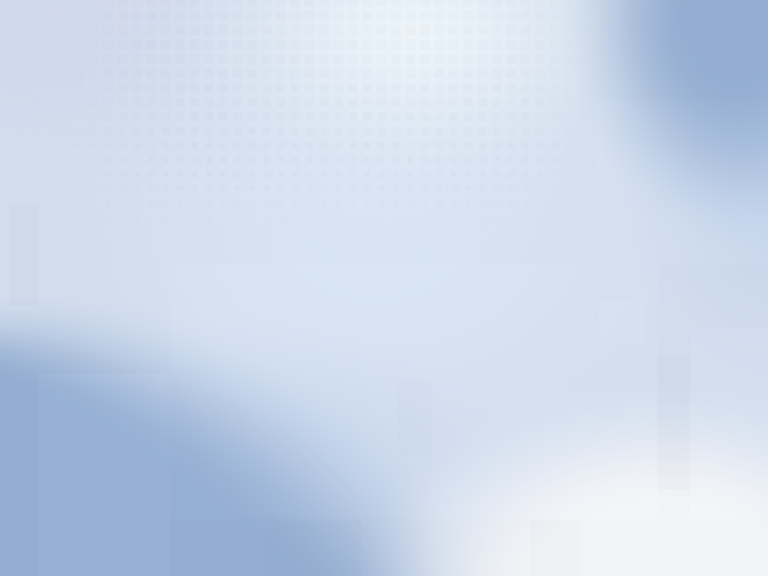
Give the GLSL for this background, as a WebGL 2 fragment shader.

```glsl
#version 300 es
precision highp float;
// Soft blue and white cloud gradient with a faint dot grid and pale glass panels.

uniform vec2 u_resolution;
out vec4 fragColor;

// Elliptical glow: 1 inside the core fraction, fading to 0 at the radius.
float glow(vec2 p, vec2 center, vec2 radius, float core) {
    return 1.0 - smoothstep(core, 1.0, length((p - center) / radius));
}

// Box mask with softened edges, from its lower left and upper right corners.
float panel(vec2 p, vec2 low, vec2 high) {
    vec2 d = abs(p - 0.5 * (low + high)) - 0.5 * (high - low);
    return 1.0 - smoothstep(-0.0015, 0.0015, max(d.x, d.y));
}

float hash(vec2 p) {
    return fract(sin(dot(p, vec2(127.1, 311.7))) * 43758.5453);
}

void main() {
    vec2 p = gl_FragCoord.xy / u_resolution.y;
    float right = u_resolution.x / u_resolution.y;
    p.x *= 1.3333 / right;

    vec3 deepBlue = vec3(0.58, 0.68, 0.82);
    vec3 midBlue = vec3(0.73, 0.80, 0.91);

    // Pale base, cooler in the middle and lavender on the upper left
    vec3 color = mix(vec3(0.82, 0.865, 0.93), vec3(0.845, 0.893, 0.955),
                     glow(p, vec2(0.65, 0.56), vec2(0.65, 0.4), 0.0));
    color = mix(color, vec3(0.815, 0.84, 0.92), 0.8 * glow(p, vec2(0.1, 1.05), vec2(0.5, 0.4), 0.0));

    // White light at the top
    vec2 g = (p - vec2(0.72, 0.95)) / vec2(0.29, 0.19);
    color = mix(color, vec3(0.92, 0.952, 0.975), exp(-dot(g, g)));

    // Blue corner on the upper right with a wide, weak halo
    color = mix(color, midBlue, 0.6 * glow(p, vec2(1.38, 0.72), vec2(0.34, 0.4), 0.0));
    color = mix(color, deepBlue, glow(p, vec2(1.28, 0.97), vec2(0.32, 0.4), 0.25));

    // Blue bank on the lower left, blurrier toward the right
    float bankTop = 0.415 - 0.1 * p.x - 0.7 * p.x * p.x;
    float blur = 0.075 + 0.22 * p.x;
    color = mix(color, midBlue, 0.5 * glow(p, vec2(0.45, 0.18), vec2(0.45, 0.28), 0.0));
    color = mix(color, deepBlue, smoothstep(-blur, blur, bankTop - p.y));

    // White cloud on the lower right
    color = mix(color, vec3(0.95, 0.955, 0.965), glow(p, vec2(1.15, -0.02), vec2(0.55, 0.37), 0.35));

    // Grid of darker cells, dissolving into small dots further down
    vec2 grid = p * 40.0 + vec2(0.0, 0.6);
    vec2 cell = abs(fract(grid) - 0.5);
    float size = mix(0.16, 0.36, smoothstep(0.6, 0.95, p.y));
    float dots = 1.0 - smoothstep(size - 0.12, size + 0.12, max(cell.x, cell.y));
    float gridFade = smoothstep(0.54, 0.72, p.y) * smoothstep(0.0, 0.35, p.x)
                   * (1.0 - smoothstep(0.85, 1.08, p.x));
    color += (0.35 - dots) * 0.014 * gridFade * (0.7 + 0.6 * hash(floor(grid)));

    // Barely visible overlapping panels
    float tint = 0.006 * panel(p, vec2(0.295, 0.1), vec2(1.142, 0.542));
    tint += 0.012 * panel(p, vec2(0.066, -0.1), vec2(0.295, 0.351));
    tint += 0.006 * panel(p, vec2(1.04, 0.4), vec2(1.117, 0.479));
    tint += 0.006 * panel(p, vec2(1.198, 0.1), vec2(1.4, 0.43));
    tint += 0.006 * panel(p, vec2(1.033, 0.54), vec2(1.4, 0.826));
    tint -= 0.012 * panel(p, vec2(0.017, 0.47), vec2(0.066, 0.644));
    tint -= 0.012 * panel(p, vec2(1.142, 0.15), vec2(1.198, 0.38));
    tint -= 0.007 * panel(p, vec2(0.69, 0.21), vec2(0.75, 0.34));
    tint -= 0.01 * panel(p, vec2(0.92, -0.1), vec2(1.007, 0.097));
    tint -= 0.008 * panel(p, vec2(0.46, -0.1), vec2(0.628, 0.097));
    fragColor = vec4(color + tint, 1.0);
}
```
